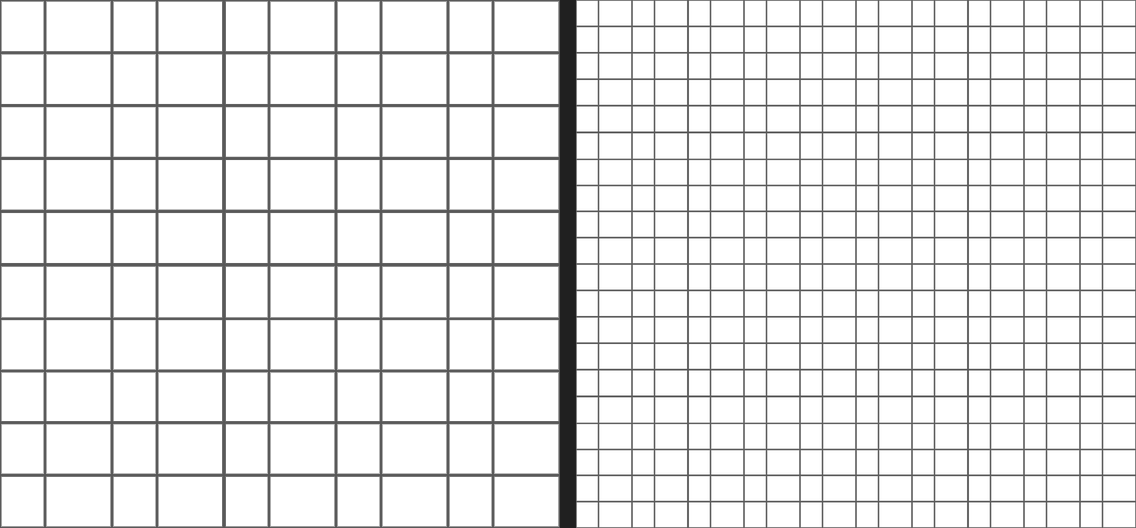
Left: one tile. Right: repeated 2 by 2.
Give the GLSL for this pattern, as a WebGL 2 fragment shader.

```glsl
#version 300 es
precision highp float;

uniform vec2 u_resolution;
out vec4 fragColor;

#define COLUMNS 5
#define ROWS 10
#define SPLIT 0.402        // inner line, as a share of the column
#define COLUMN_LINE 0.0057 // line widths, in canvas widths
#define INNER_LINE 0.0054
#define ROW_LINE 0.0059
#define WIDTH_VARIATION 0.0012
#define ROW_DRIFT 0.0038   // in canvas heights
#define CORE_SHARE 0.62

const vec3 PAPER = vec3(1.0);
const vec3 INK_CORE = vec3(0.345);
const vec3 INK_RIM = vec3(0.41);

float bell(float x) { return exp(-x * x); }

// Distance on a unit circle, so lines wrap across the border
float wrappedDistance(float a, float b) {
    return abs(fract(a - b + 0.5) - 0.5);
}

// x: coverage of the whole line, y: coverage of its darker core
vec2 lineInk(float dist, float width, float pixel) {
    vec2 halfWidths = 0.5 * width * vec2(1.0, CORE_SHARE);
    return clamp((halfWidths - dist) / pixel + 0.5, 0.0, 1.0);
}

void main() {
    vec2 uv = gl_FragCoord.xy / u_resolution;
    float aspect = u_resolution.y / u_resolution.x;
    float pixel = 1.0 / u_resolution.x;
    vec2 ink = vec2(0.0);

    // Vertical lines: a main and an inner one per column
    for (int i = 0; i < COLUMNS; i++) {
        float mainX = float(i) / float(COLUMNS);
        float innerX = (float(i) + SPLIT) / float(COLUMNS);
        float mainWidth = COLUMN_LINE + WIDTH_VARIATION * bell((mainX - 0.4) / 0.08);
        ink = max(ink, lineInk(wrappedDistance(uv.x, mainX), mainWidth, pixel));
        ink = max(ink, lineInk(wrappedDistance(uv.x, innerX), INNER_LINE, pixel));
    }

    // Horizontal lines: slight sag and uneven weight below the middle
    for (int i = 0; i < ROWS; i++) {
        float row = float(i);
        float y = row / float(ROWS) - ROW_DRIFT * bell((row - 3.8) / 1.3);
        float offset = row - 4.5;
        float width = ROW_LINE + WIDTH_VARIATION * 1.8 * offset * bell(offset);
        ink = max(ink, lineInk(wrappedDistance(uv.y, y) * aspect, width, pixel));
    }

    vec3 inkColor = mix(INK_RIM, INK_CORE, ink.y);
    fragColor = vec4(mix(PAPER, inkColor, ink.x), 1.0);
}
```
